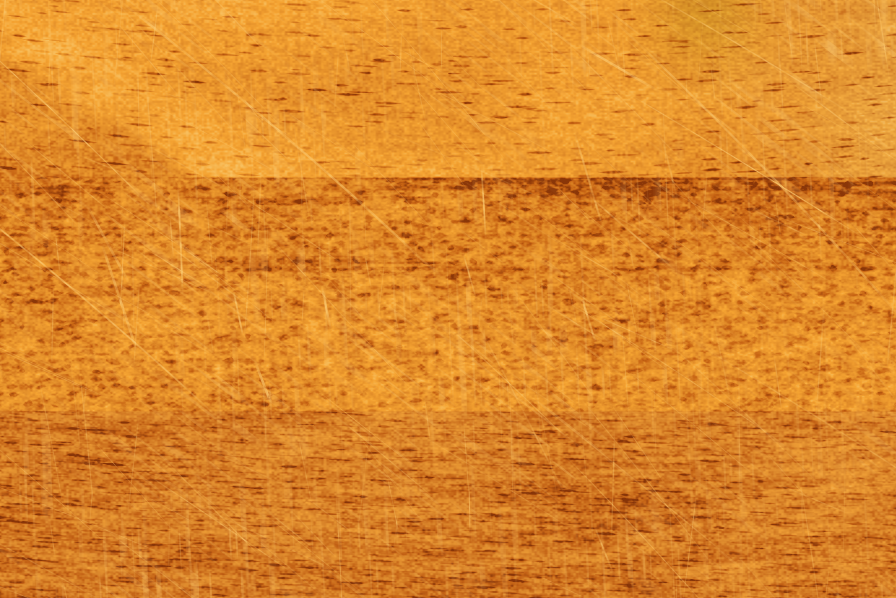
Reproduce this texture procedurally as a WebGL 2 fragment shader.

```glsl
#version 300 es
precision highp float;
// Worn beech cutting board: three glued strips with pores, ray flecks and knife scratches.

#define UPPER_SEAM 0.703
#define LOWER_SEAM 0.312
#define TOP_TONE 0.68
#define MIDDLE_TONE 0.60
#define BOTTOM_TONE 0.43
#define GRAIN 0.46
#define PORE_DEPTH 0.52
#define FLECK_DEPTH 0.30
#define SCRATCH_STRENGTH 0.85
#define STEEP_ANGLE -1.52
#define DIAGONAL_ANGLE -0.66
#define SCRATCH_COLOR vec3(0.98, 0.78, 0.43)

uniform vec2 u_resolution;
out vec4 fragColor;

float hash(vec2 p) {
    return fract(sin(dot(p, vec2(127.1, 311.7))) * 43758.5453);
}

float noise(vec2 p) {
    vec2 cell = floor(p), f = fract(p);
    f = f * f * (3.0 - 2.0 * f);
    float low = mix(hash(cell), hash(cell + vec2(1, 0)), f.x);
    float high = mix(hash(cell + vec2(0, 1)), hash(cell + vec2(1, 1)), f.x);
    return mix(low, high, f.y);
}

float fbm(vec2 p) {
    float sum = 0.0, weight = 0.533;
    for (int i = 0; i < 4; i++) {
        sum += weight * noise(p);
        p = p * 2.03 + 17.3;
        weight *= 0.5;
    }
    return sum;
}

// Lens-shaped marks, one kept inside each staggered cell.
float lenses(vec2 p, vec2 cell, vec2 halfSize, float keep, float seed, float soft) {
    float row = floor(p.y / cell.y);
    p.x += cell.x * hash(vec2(row, seed));
    vec2 id = vec2(floor(p.x / cell.x), row) + seed * 7.0;
    vec2 size = halfSize * vec2(mix(0.4, 1.0, hash(id + 3.1)), mix(0.5, 1.0, hash(id + 5.7)));
    vec2 jitter = vec2(hash(id + 1.3), hash(id + 2.9)) - 0.5;
    vec2 q = (fract(p / cell) - 0.5) * cell - jitter * (cell - 2.0 * size);
    float along = q.x / size.x;
    float edge = abs(q.y) - size.y * (1.0 - along * along);
    float strength = step(hash(id + 9.2), keep) * mix(0.4, 1.0, hash(id + 6.6));
    return strength * (1.0 - smoothstep(-soft, soft, edge));
}

// Slightly bent, broken strokes scattered around one direction.
float scratches(vec2 p, int count, float angle, float spread, float reach, float width, float seed, float px) {
    float total = 0.0;
    for (int i = 0; i < count; i++) {
        vec2 id = vec2(float(i), seed);
        float pick = hash(id + 0.7);
        float turn = angle + spread * (hash(id + 0.3) - 0.5);
        vec2 dir = vec2(cos(turn), sin(turn));
        vec2 rel = p - vec2(1.5 * hash(id + 0.1), hash(id + 0.5));
        float along = dot(rel, dir);
        float across = dot(rel, vec2(-dir.y, dir.x)) + 0.15 * (pick - 0.5) * along * along;
        float halfLength = reach * mix(0.2, 1.0, pick * pick);
        float w = width * mix(0.4, 1.0, hash(id + 0.9));
        float line = clamp((w - abs(across)) / px + 0.5, 0.0, 1.0);
        float ends = 1.0 - smoothstep(0.5 * halfLength, halfLength, abs(along));
        float wear = 0.35 + 0.65 * noise(vec2(along * 90.0, seed + float(i) * 3.0));
        total += line * ends * wear * mix(0.4, 1.0, hash(id + 1.1));
    }
    return min(total, 1.2);
}

// Patches of faint parallel wear lines.
float hatching(vec2 p, float angle) {
    vec2 dir = vec2(cos(angle), sin(angle));
    vec2 q = vec2(dot(p, dir), dot(p, vec2(-dir.y, dir.x)));
    return smoothstep(0.62, 0.95, noise(q * vec2(13.0, 190.0))) * noise(p * 7.0 + angle);
}

vec3 woodColor(float tone) {
    float t = clamp(tone, 0.0, 1.0) * 4.0;
    vec3 c = mix(vec3(0.54, 0.21, 0.03), vec3(0.78, 0.39, 0.075), min(t, 1.0));
    c = mix(c, vec3(0.88, 0.545, 0.155), clamp(t - 1.0, 0.0, 1.0));
    c = mix(c, vec3(0.96, 0.64, 0.195), clamp(t - 2.0, 0.0, 1.0));
    return mix(c, vec3(0.97, 0.75, 0.37), clamp(t - 3.0, 0.0, 1.0));
}

void main() {
    vec2 p = gl_FragCoord.xy / u_resolution.y;
    float px = 1.0 / u_resolution.y;
    float top = smoothstep(-0.002, 0.002, p.y - UPPER_SEAM);
    float bottom = 1.0 - smoothstep(-0.002, 0.002, p.y - LOWER_SEAM);
    vec2 bowed = p - vec2(0.0, 0.07 * (p.x - 0.85) * (p.x - 0.85));
    float cloud = fbm(p * vec2(3.0, 6.0)) - 0.5;
    float fibre = fbm(bowed * vec2(12.0, 110.0)) - 0.5;

    // Top strip: dark heartwood wedge beneath a pale band, sparse pores.
    float slant = p.y + 0.62 * p.x - 0.905 + 0.06 * cloud;
    float wedge = (1.0 - smoothstep(-0.02, 0.025, slant)) * (1.0 - smoothstep(0.30, 0.34, p.x));
    float band = exp(-pow((slant - 0.07) / 0.045, 2.0)) * (1.0 - smoothstep(0.3, 0.6, p.x));
    float topTone = TOP_TONE + 0.42 * cloud + 0.22 * fibre - 0.22 * wedge + 0.14 * band;
    float pores = lenses(bowed, vec2(0.070, 0.021), vec2(0.023, 0.0026), 0.62, 1.0, px)
                + lenses(bowed, vec2(0.055, 0.027), vec2(0.016, 0.0022), 0.5, 2.0, px);
    topTone -= PORE_DEPTH * min(pores, 1.0);

    // Middle strip: ragged ray flecks, redder and streakier toward its upper edge.
    float rise = smoothstep(0.46, 0.66, p.y + 0.15 * cloud);
    vec2 wavy = p + vec2(0.012, 0.007) * vec2(fbm(p * 70.0), fbm(p * 70.0 + 31.0));
    float flecks = lenses(wavy, vec2(0.032, 0.014), vec2(0.014, 0.0052), 0.65, 3.0, 0.0025)
                 + lenses(wavy, vec2(0.025, 0.011), vec2(0.011, 0.0040), 0.55, 4.0, 0.0025);
    float mottle = fbm(wavy * vec2(38.0, 90.0)) - 0.5;
    float streaks = smoothstep(0.54, 0.78, fbm(p * vec2(2.5, 60.0) + 8.0));
    float middleTone = MIDDLE_TONE - 0.14 * rise + 0.32 * cloud + 0.55 * mottle;
    middleTone -= FLECK_DEPTH * min(flecks, 1.0) + 0.22 * streaks * (0.2 + rise);

    // Bottom strip: close horizontal grain and crowded thin pores.
    vec2 sloped = p + vec2(0.0, 0.04 * p.x + 0.006 * noise(p * 9.0));
    float thin = lenses(sloped, vec2(0.056, 0.012), vec2(0.023, 0.0023), 0.72, 5.0, px)
               + lenses(sloped, vec2(0.043, 0.014), vec2(0.017, 0.0020), 0.6, 6.0, px);
    float bottomTone = BOTTOM_TONE + 0.30 * cloud + 0.48 * fibre - 0.7 * PORE_DEPTH * min(thin, 1.0);

    // Strips joined, with fine grain, seams and a pale olive corner.
    float tone = mix(mix(middleTone, topTone, top), bottomTone, bottom);
    tone += GRAIN * (0.65 * noise(p * vec2(230.0, 300.0)) + 0.35 * noise(p * 140.0) - 0.5);
    tone -= 0.08 * exp(-abs(p.y - UPPER_SEAM) / 0.003) + 0.07 * exp(-abs(p.y - LOWER_SEAM) / 0.002);
    vec3 color = woodColor(tone) * mix(vec3(1), vec3(0.98, 0.98, 1.1), bottom);
    float corner = top * smoothstep(1.0, 1.5, p.x + 0.5 * cloud);
    color *= mix(vec3(1), vec3(0.98, 1.04, 1.3), corner);
    float olive = top * exp(-dot(p - vec2(1.18, 0.98), p - vec2(1.18, 0.98)) / 0.008);
    color *= mix(vec3(1), vec3(0.92, 0.97, 0.85), olive);

    // Knife marks: worn hatching, fine strokes, then a few bold cuts.
    float cuts = 0.4 * (hatching(p, DIAGONAL_ANGLE) + hatching(p, STEEP_ANGLE));
    cuts += 0.6 * scratches(p, 95, STEEP_ANGLE, 0.35, 0.15, 0.0012, 11.0, px);
    cuts += 0.6 * scratches(p, 110, DIAGONAL_ANGLE, 0.65, 0.25, 0.0011, 23.0, px);
    cuts += scratches(p, 14, STEEP_ANGLE + 0.2, 0.55, 0.20, 0.0022, 37.0, px);
    cuts += scratches(p, 9, DIAGONAL_ANGLE, 0.35, 0.42, 0.0020, 41.0, px);
    color = mix(color, SCRATCH_COLOR, clamp(SCRATCH_STRENGTH * cuts, 0.0, 0.85));
    fragColor = vec4(color, 1.0);
}
```
